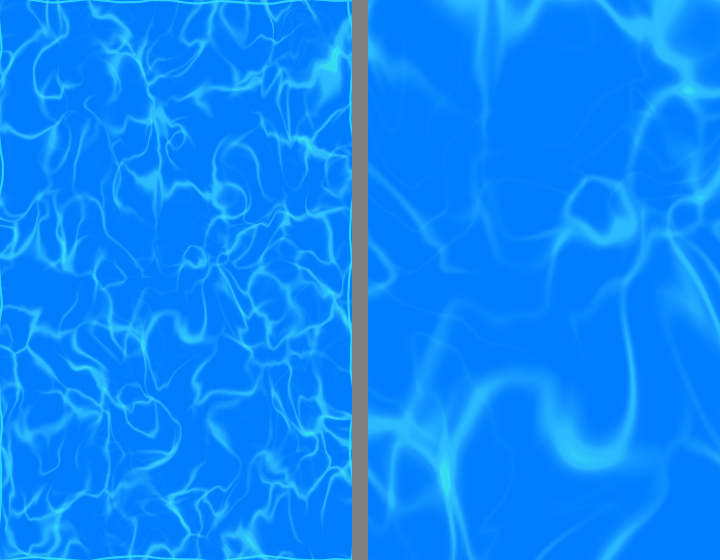
Left, the full canvas; right, a detail of the centre.
This texture is drawn by a WebGL 1 fragment shader. Its source:

```glsl
precision highp float;
// Sunlit pool water: a web of soft cyan caustics on blue, with bright rippling rims.
uniform vec2 u_resolution;

float hash(vec2 p) {
  return fract(sin(dot(p, vec2(127.1, 311.7))) * 43758.5453);
}

// Signed gradient noise
float corner(vec2 cell, vec2 offset) {
  float angle = 6.2832 * hash(cell);
  return dot(vec2(cos(angle), sin(angle)), offset);
}

float noise(vec2 p) {
  vec2 i = floor(p), f = fract(p);
  vec2 u = f * f * f * (f * (f * 6.0 - 15.0) + 10.0);
  vec2 e = vec2(1.0, 0.0);
  return mix(mix(corner(i, f), corner(i + e, f - e), u.x),
             mix(corner(i + e.yx, f - e.yx), corner(i + 1.0, f - 1.0), u.x), u.y);
}

vec2 noise2(vec2 p) {
  return vec2(noise(p), noise(p + vec2(37.2, 81.6)));
}

// Gap between the two nearest cell points: zero on the cell borders
float cellGap(vec2 p) {
  vec2 i = floor(p), f = fract(p);
  float nearest = 8.0, second = 8.0;
  for (int y = -1; y <= 1; y++) {
    for (int x = -1; x <= 1; x++) {
      vec2 g = vec2(float(x), float(y));
      vec2 jitter = vec2(hash(i + g), hash(i + g + 57.3));
      float d = length(g + 0.1 + 0.8 * jitter - f);
      second = min(second, max(nearest, d));
      nearest = min(nearest, d);
    }
  }
  return second - nearest;
}

// Approximate distance to the zero contour of the noise, in noise cells
float contour(vec2 p) {
  vec2 e = vec2(0.02, 0.0);
  float n = noise(p);
  vec2 slope = vec2(noise(p + e) - n, noise(p + e.yx) - n) / e.x;
  return abs(n) / max(length(slope), 0.5);
}

// Line of light with a round core and a weak halo
float filament(float d, float width) {
  float r = d / width;
  return 0.8 * exp(-r * r) + 0.24 * exp(-0.42 * r);
}

// Slowly varying strength that lets the lines fade in and out
float fade(vec2 p) {
  return smoothstep(-0.4, 0.4, noise(p));
}

// Wavy line that dips in and out of one canvas side
float rim(float depth, float along) {
  float wave = 0.024 * noise(vec2(along * 6.0, 3.7)) + 0.004 * noise(vec2(along * 17.0, 8.2));
  return 1.0 - smoothstep(0.001, 0.005, abs(depth - wave));
}

vec3 waterColor(float light) {
  vec3 color = mix(vec3(0.0, 0.485, 1.0), vec3(0.06, 0.56, 1.0), smoothstep(0.0, 0.36, light));
  color = mix(color, vec3(0.17, 0.73, 1.0), smoothstep(0.25, 0.95, light));
  return mix(color, vec3(0.21, 0.86, 0.95), smoothstep(1.0, 1.6, light));
}

void main() {
  vec2 p = gl_FragCoord.xy / u_resolution.x;
  vec2 size = u_resolution / u_resolution.x;

  // Kink the plane at three scales, stretched along the vertical
  vec2 q = p * vec2(1.0, 0.75);
  q += 0.07 * noise2(q * 5.0);
  q += 0.036 * noise2(q * 12.0 + 9.0);
  q += 0.013 * noise2(q * 28.0 + 4.0);

  // Joined web plus two layers of looping filaments
  float width = 0.006 + 0.005 * noise(p * 9.0 + 17.0);
  float light = 0.95 * filament(cellGap(q * 6.5 + 2.0) / 13.0, width) * fade(p * 6.0 + 11.0);
  light += 0.95 * filament(contour(q * 6.0 + 21.0) / 6.0, width) * fade(p * 5.0 + 43.0);
  light += 0.75 * filament(contour(q * 9.0 + 64.0) / 9.0, width) * fade(p * 6.0 + 75.0);

  // Faint thin wisps between the lines
  vec2 swirl = q * vec2(10.0, 16.0) + 1.5 * noise2(q * 9.0 + 30.0);
  light += 0.2 * exp(-14.0 * abs(noise(swirl))) * fade(p * 4.0 + 90.0);

  vec3 color = waterColor(max(light - 0.05, 0.0));

  // Bright rims on the four sides
  float sides = max(rim(p.x, p.y), rim(size.x - p.x, p.y + 13.0));
  float ends = max(rim(p.y, p.x + 27.0), rim(size.y - p.y, p.x + 41.0));
  color = mix(color, vec3(0.2, 0.88, 0.96), 0.85 * max(sides, ends));

  gl_FragColor = vec4(color, 1.0);
}
```
